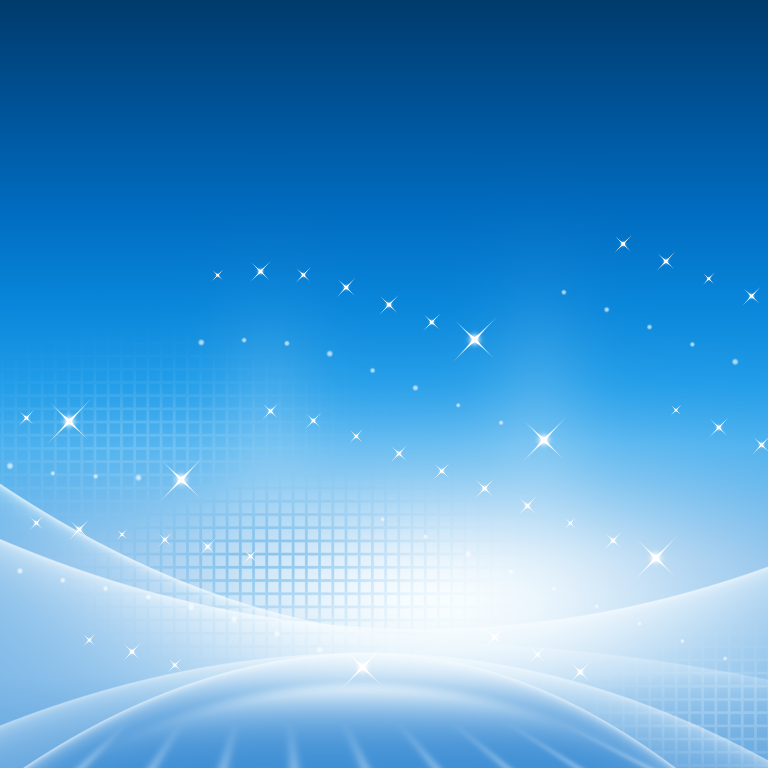
This background is drawn by a Shadertoy shader. Its source:

```glsl
// Blue sky fading into a pale glow, with sweeping veils of light and a dome below.
// Veils are parabolas that fade away under a crisp edge; grids come from fract,
// and a loop scatters four-rayed sparkles and soft dots over a wide band.

const vec3 WHITE = vec3(0.97, 0.99, 1.0);

float ramp(float a, float b, float x) { return clamp((x - a) / (b - a), 0.0, 1.0); }

float hash(float n) { return fract(sin(n * 91.345) * 4758.54); }

float blob(vec2 p, vec2 center, vec2 radius) {
    vec2 q = (p - center) / radius;
    return exp(-dot(q, q));
}

// Parabola with its turning point at "tip" and a separate bend on each side
float curve(float x, vec2 tip, float leftBend, float rightBend) {
    float d = x - tip.x;
    return tip.y + d * d * (d < 0.0 ? leftBend : rightBend);
}

// Light that starts at an edge and fades with depth below it
float veil(float depth, float fade, float soft) {
    return smoothstep(-soft, soft, depth) * exp(-max(depth, 0.0) / fade);
}

vec3 sky(vec2 p) {
    vec3 c = mix(vec3(0.45, 0.70, 0.90), vec3(0.27, 0.68, 0.93), ramp(0.27, 0.42, p.y));
    c = mix(c, vec3(0.12, 0.61, 0.91), ramp(0.42, 0.50, p.y));
    c = mix(c, vec3(0.03, 0.52, 0.85), ramp(0.50, 0.61, p.y));
    c = mix(c, vec3(0.00, 0.42, 0.75), ramp(0.61, 0.73, p.y));
    c = mix(c, vec3(0.00, 0.31, 0.57), ramp(0.73, 0.88, p.y));
    c = mix(c, vec3(0.00, 0.23, 0.42), ramp(0.88, 1.00, p.y));
    // Two faint upright beams, then the wide glow
    float beams = blob(p, vec2(0.35, 0.42), vec2(0.07, 0.15)) + blob(p, vec2(0.70, 0.42), vec2(0.07, 0.17));
    c = mix(c, vec3(0.65, 0.84, 0.96), 0.25 * beams);
    return mix(c, WHITE, blob(p, vec2(0.57, 0.215), vec2(0.41, 0.165)));
}

float gridLines(vec2 p, float px) {
    vec2 d = abs(fract((p - 0.3473) / 0.0172 + 0.5) - 0.5) * 0.0172;
    vec2 l = 1.0 - smoothstep(0.0008, 0.0008 + 1.5 * px, d);
    return max(l.x, l.y);
}

vec3 addGrids(vec3 c, vec2 p, float px) {
    float lines = gridLines(p, px);
    c = mix(c, vec3(0.45, 0.73, 0.92), 0.75 * lines * blob(p, vec2(0.33, 0.28), vec2(0.17, 0.085)));
    c = mix(c, vec3(0.65, 0.86, 0.98), 0.30 * lines * blob(p, vec2(0.18, 0.42), vec2(0.18, 0.08)));
    return mix(c, vec3(0.80, 0.91, 0.98), 0.55 * lines * blob(p, vec2(0.95, 0.05), vec2(0.15, 0.08)));
}

vec3 addVeils(vec3 c, vec2 p, float px) {
    // Wide ribbon dipping across the whole width
    float dip = curve(p.x, vec2(0.55, 0.181), 0.387, 0.40) - p.y;
    c = mix(c, WHITE, 0.55 * veil(dip, 0.045, px) + 0.25 * veil(dip, 0.005, px));
    // Bright strand falling from the left
    float strand = curve(p.x, vec2(0.60, 0.170), 0.556, 0.0) - p.y;
    float strandFade = 1.0 - ramp(0.40, 0.60, p.x);
    c = mix(c, WHITE, strandFade * (0.30 * veil(strand, 0.035, px) + 0.55 * veil(strand, 0.006, px)));
    // Thin strand leaving to the right
    float tail = curve(p.x, vec2(0.50, 0.165), 0.0, -0.20) - p.y;
    return mix(c, WHITE, 0.30 * ramp(0.5, 0.7, p.x) * veil(tail, 0.02, px));
}

vec3 addDome(vec3 c, vec2 p, float px) {
    c = mix(c, vec3(0.36, 0.62, 0.85), 0.6 * ramp(0.12, 0.0, p.y));
    float outer = curve(p.x, vec2(0.48, 0.150), -0.412, -0.518) - p.y;
    c = mix(c, WHITE, 0.40 * veil(outer, 0.025, px) + 0.20 * veil(outer, 0.004, px));
    float inner = curve(p.x, vec2(0.48, 0.150), -0.741, -0.937) - p.y;
    float inside = smoothstep(-px, px, inner);
    c = mix(c, vec3(0.23, 0.55, 0.83), inside * smoothstep(0.16, -0.01, p.y) * 0.95);
    c = mix(c, WHITE, 0.45 * veil(inner, 0.02, px) + 0.35 * veil(inner, 0.004, px));
    // Inner arc of light, and faint rays fanning out beneath it
    float arc = curve(p.x, vec2(0.47, 0.108), -0.72, -0.70) - p.y;
    c = mix(c, WHITE, 0.8 * veil(arc, 0.025, 0.01) * exp(-pow((p.x - 0.47) / 0.22, 2.0)));
    float fan = (p.x - 0.36) / (0.25 - p.y);
    float rays = pow(0.5 + 0.5 * sin(fan * 17.0), 12.0);
    return mix(c, WHITE, 0.3 * inside * rays * ramp(0.06, 0.0, p.y));
}

// Four tapered rays around a small bright core
float sparkle(vec2 q, float size, float px) {
    float angle = 0.80;
    q = mat2(cos(angle), -sin(angle), sin(angle), cos(angle)) * q;
    vec2 a = abs(q);
    vec2 taper = max(1.0 - a / (size * vec2(1.0, 0.85)), 0.0);
    vec2 width = 0.05 * size * taper * taper + 0.6 * px;
    float rays = max(taper.x * smoothstep(width.x, 0.0, a.y), taper.y * smoothstep(width.y, 0.0, a.x));
    return min(1.0, 1.3 * rays + exp(-dot(q, q) / (0.025 * size * size)));
}

float scatter(vec2 p, float px) {
    float light = 0.0;
    for (float i = 1.0; i < 76.0; i++) {
        float x = fract(i * 0.61803);
        float top = 0.53 + 0.17 * smoothstep(0.0, 0.45, x);
        vec2 q = p - vec2(x, mix(0.12, top, fract(i * 0.75488)));
        float h = hash(i);
        float size = i < 7.0 ? 0.042 : mix(0.010, 0.020, h);
        float dotRadius = mix(0.002, 0.0045, h);
        float glow = mod(i, 2.0) < 1.0 && i > 6.0
            ? 0.65 * smoothstep(dotRadius + px, 0.3 * dotRadius, length(q))
            : sparkle(q, size, px);
        light = max(light, glow);
    }
    return light;
}

void mainImage(out vec4 fragColor, in vec2 fragCoord) {
    vec2 p = fragCoord / iResolution.xy;
    float px = 1.0 / min(iResolution.x, iResolution.y);
    vec3 c = addGrids(sky(p), p, px);
    c = addDome(addVeils(c, p, px), p, px);
    fragColor = vec4(mix(c, vec3(1.0), scatter(p, px)), 1.0);
}
```
